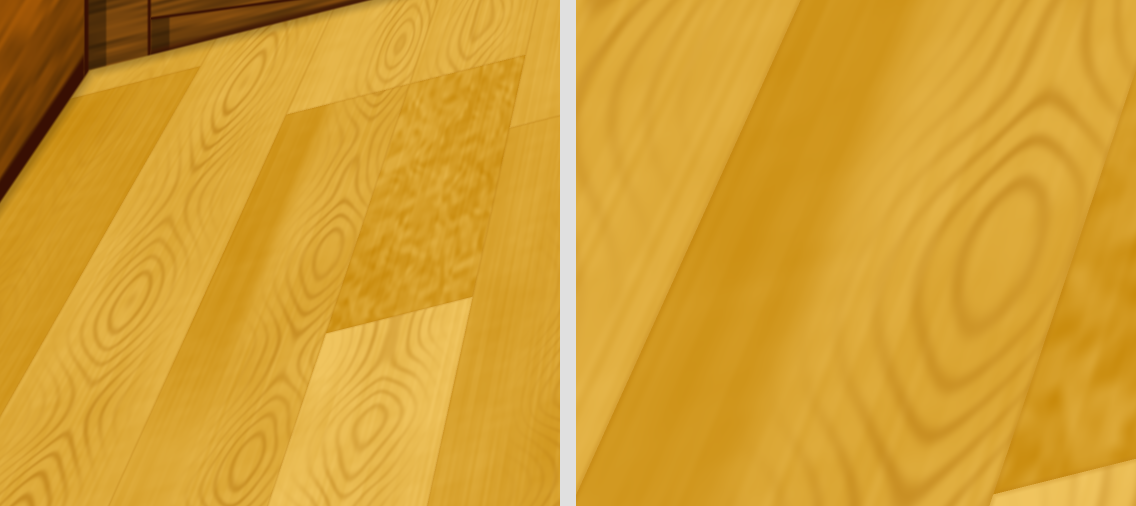
Left: the whole. Right: its middle third, enlarged.
Write a WebGL 2 fragment shader that draws this texture.

```glsl
#version 300 es
precision highp float;
uniform vec2 u_resolution;
out vec4 fragColor;

// Layout, in units of the canvas height
const vec2 VANISH = vec2(1.426, 2.669);
const float FIRST_SEAM = -0.572;
const float LANE_WIDTH = 0.118;
const float CROSS_SLOPE = 0.25;
const float BACK_WALL = 0.817;
const float SIDE_SLOPE = 1.48;
const float SIDE_START = 0.6;
const float SOFT = 0.003;

// Boards, one entry per lane from left to right
const float LOWER_JOINT[5] = float[5](-1.0, -1.0, -1.0, 0.18, -1.0);
const float UPPER_JOINT[5] = float[5](0.77, 2.0, 0.632, 0.632, 0.495);
const vec3 TONES[5] = vec3[5](vec3(0.15, 0.15, 0.9), vec3(1.15),
    vec3(0.95, 0.95, 1.25), vec3(1.8, 0.4, 1.1), vec3(0.65, 0.65, 1.0));
const float HEART[5] = float[5](0.5, 0.47, 0.78, 0.5, 0.85);
const float FIGURE[5] = float[5](0.15, 0.6, 0.5, 0.5, 0.4);

// Colours
const vec3 GOLD_DEEP = vec3(0.81, 0.58, 0.10);
const vec3 GOLD = vec3(0.87, 0.67, 0.23);
const vec3 GOLD_PALE = vec3(0.94, 0.77, 0.37);
const vec3 GRAIN = vec3(0.70, 0.45, 0.05);
const vec3 PANEL = vec3(0.56, 0.30, 0.02);
const vec3 FRAME = vec3(0.45, 0.26, 0.05);
const vec3 GAP = vec3(0.22, 0.06, 0.01);

float hash(vec2 p) {
    vec3 q = fract(vec3(p.xyx) * 0.1031);
    q += dot(q, q.yzx + 33.33);
    return fract((q.x + q.y) * q.z);
}

float noise(vec2 p) {
    vec2 i = floor(p), f = fract(p);
    f = f * f * (3.0 - 2.0 * f);
    return mix(mix(hash(i), hash(i + vec2(1, 0)), f.x),
               mix(hash(i + vec2(0, 1)), hash(i + vec2(1, 1)), f.x), f.y);
}

float band(float x, float a, float b) {
    return smoothstep(a - SOFT, a + SOFT, x) * (1.0 - smoothstep(b - SOFT, b + SOFT, x));
}

// Nested arches and ovals around the heart line of a board
float cathedral(float across, float along, float seed, float wobble) {
    float warp = noise(vec2(across * 4.0 + seed, along * 14.0)) - 0.5;
    float x = across + 0.10 * (noise(vec2(seed, along * 6.0)) - 0.5);
    float field = 3.2 * sqrt(x * x + 0.003) - 0.55 * cos(16.6 * (along - 0.338));
    float ring = 0.5 + 0.5 * sin(field * 24.0 + warp * wobble);
    float fade = exp(-x * x * 14.0) * (0.45 + 0.55 * noise(vec2(across * 5.0, along * 9.0 + seed)));
    return pow(ring, 2.5) * fade;
}

vec3 boards(vec2 p, float along) {
    float lane = ((p.x - VANISH.x) / (VANISH.y - p.y) - FIRST_SEAM) / LANE_WIDTH;
    int i = clamp(int(floor(lane)) + 1, 0, 4);
    float across = lane - float(i - 1);
    int piece = int(step(LOWER_JOINT[i], along) + step(UPPER_JOINT[i], along));
    float seed = float(i) * 17.3 + float(piece) * 5.7;

    // Tone of the board, with soft blotches and fine fibres
    float tone = TONES[i][piece];
    if (i == 2 && piece == 1)
        tone -= 0.75 * (1.0 - smoothstep(0.3, 0.45, across)) * smoothstep(0.0, 0.3, along);
    tone += 0.5 * (noise(vec2(lane * 2.5 + seed, along * 7.0)) - 0.5);
    tone += 0.35 * (noise(vec2(lane * 45.0, along * 5.0 + seed)) - 0.5);
    tone += 0.18 * (noise(vec2(lane * 9.0, along * 70.0 + seed)) - 0.5);

    // Short rippled flecks on the quarter-sawn board, arches on the others
    bool flecked = i == 3 && piece == 1;
    float figure = 0.0;
    if (flecked) {
        float bend = 2.0 * noise(vec2(lane * 6.0, along * 25.0));
        tone += 1.1 * (noise(vec2(lane * 22.0 + along * 30.0 + bend, along * 62.0 - lane * 5.0)) - 0.5);
    } else {
        figure = FIGURE[i] * cathedral(across - HEART[i], along, seed, i == 1 ? 2.5 : 8.0);
    }
    vec3 color = mix(mix(GOLD_DEEP, GOLD, min(tone, 1.0)), GOLD_PALE, clamp(tone - 1.0, 0.0, 1.0));
    color = mix(color, GRAIN, figure);

    // Faint dark seams and end joints
    float side = min(across, 1.0 - across) * LANE_WIDTH * (VANISH.y - p.y);
    float end = min(abs(along - LOWER_JOINT[i]), abs(along - UPPER_JOINT[i]));
    float seam = 1.0 - smoothstep(0.0, 0.004, min(side, end));
    return mix(color, GRAIN, 0.22 * seam);
}

// Side panel, corner post and back rail
vec3 walls(vec2 p, float along, float rise) {
    float streak = noise(vec2(p.x * 90.0 - p.y * 55.0, p.x * 8.0 + p.y * 12.0));
    vec3 panel = PANEL * (0.82 + 0.3 * streak) * (0.8 + 0.3 * smoothstep(0.05, 0.4, rise));
    panel = mix(GAP, panel, smoothstep(0.035, 0.055, rise));
    float fibre = noise(vec2(p.x * 9.0, along * 130.0));
    vec3 frame = FRAME * (0.75 + 0.45 * fibre);
    float rail = p.y - 0.134 * p.x;
    frame *= 1.0 - 0.35 * band(p.x, 0.173, 0.21);
    frame *= 1.0 - 0.35 * band(p.x, 0.299, 0.335) * (1.0 - step(0.924, rail));
    float gaps = max(band(p.x, 0.166, 0.175), band(p.x, 0.292, 0.298));
    gaps = max(gaps, band(rail, 0.921, 0.926) * step(0.298, p.x));
    gaps = max(gaps, 0.8 * (1.0 - smoothstep(0.0, 0.018, along - BACK_WALL)) * step(0.298, p.x));
    frame = mix(frame, GAP, gaps);
    return mix(panel, frame, smoothstep(0.166 - SOFT, 0.166 + SOFT, p.x));
}

vec3 scene(vec2 p) {
    float along = p.y - CROSS_SLOPE * p.x;
    float rise = p.y - SIDE_START - SIDE_SLOPE * p.x;
    float edge = max(along - BACK_WALL, rise * 0.56);
    vec3 ground = boards(p, along) * (1.0 - 0.22 * smoothstep(-0.025, 0.0, edge));
    return mix(ground, walls(p, along, rise), smoothstep(-SOFT, SOFT, edge));
}

void main() {
    vec3 sum = vec3(0.0);
    for (int k = 0; k < 4; k++) {
        vec2 offset = vec2(k & 1, k >> 1) * 0.5 - 0.25;
        sum += scene((gl_FragCoord.xy + offset) / u_resolution.y);
    }
    fragColor = vec4(sum * 0.25, 1.0);
}
```
